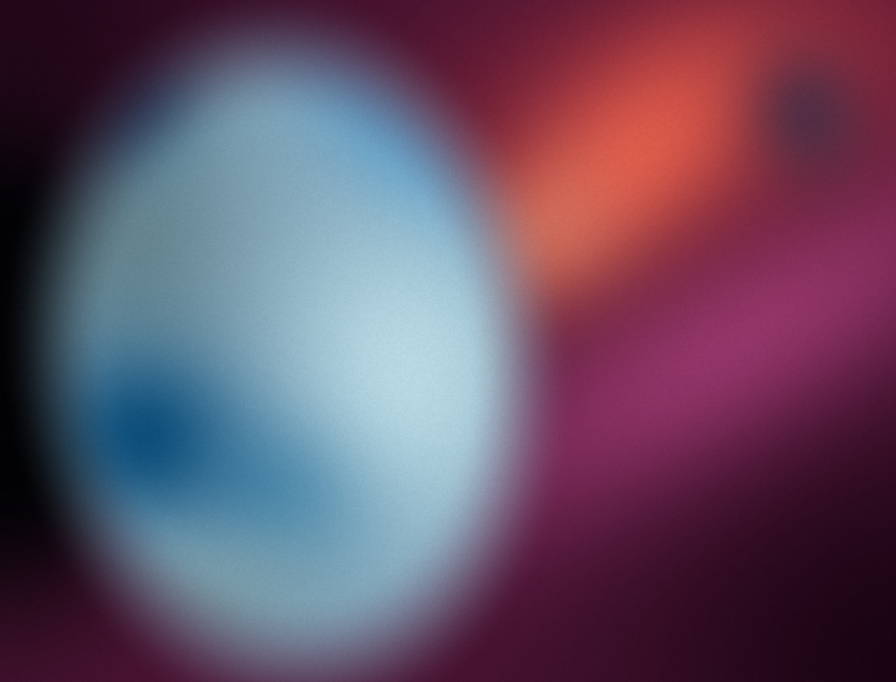
Write a Shadertoy shader that draws this background.

```glsl
// Soft blue oval glowing against a plum backdrop with coral and magenta light.
#define OVAL_CENTER vec2(0.423, 0.473)
#define OVAL_RADII vec2(0.350, 0.460)
#define OVAL_TILT 0.10
#define OVAL_INNER 0.74
#define OVAL_OUTER 1.21
#define BAND_ANGLE 0.54
#define GRAIN_CELLS 390.0
#define GRAIN_AMOUNT 0.018

// Offset from a centre, turned by an angle and scaled by the radii.
vec2 ellipseSpace(vec2 p, vec2 center, vec2 radii, float angle) {
    float c = cos(angle), s = sin(angle);
    vec2 d = p - center;
    return vec2(c * d.x + s * d.y, c * d.y - s * d.x) / radii;
}

// Gaussian falloff over a turned ellipse.
float glow(vec2 p, vec2 center, vec2 radii, float angle) {
    vec2 q = ellipseSpace(p, center, radii, angle);
    return exp(-dot(q, q));
}

float hash(vec2 cell) {
    vec3 h = fract(cell.xyx * vec3(0.1031, 0.1030, 0.0973));
    h += dot(h, h.yzx + 33.33);
    return fract((h.x + h.y) * h.z);
}

vec3 backdrop(vec2 p) {
    vec3 plum = vec3(0.28, 0.07, 0.19);
    vec3 night = vec3(0.10, 0.015, 0.075);
    vec3 magenta = vec3(0.60, 0.22, 0.43);
    vec3 crimson = vec3(0.60, 0.17, 0.24);
    vec3 coral = vec3(0.88, 0.36, 0.29);
    vec3 peach = vec3(0.87, 0.50, 0.40);
    vec3 smoke = vec3(0.29, 0.18, 0.27);
    vec3 black = vec3(0.008, 0.008, 0.02);

    vec3 col = mix(plum, night, glow(p, vec2(1.34, 0.03), vec2(0.42, 0.36), 0.3));
    col = mix(col, magenta, 0.92 * glow(p, vec2(1.08, 0.50), vec2(0.50, 0.15), BAND_ANGLE));
    col = mix(col, crimson, 0.88 * glow(p, vec2(1.05, 0.87), vec2(0.42, 0.19), 0.2));
    col = mix(col, coral, 0.95 * glow(p, vec2(0.93, 0.77), vec2(0.24, 0.13), 0.7));
    col = mix(col, peach, 0.65 * glow(p, vec2(0.80, 0.66), vec2(0.12, 0.10), 0.7));
    col = mix(col, smoke, 0.88 * glow(p, vec2(1.185, 0.83), vec2(0.085, 0.10), 0.3));

    // Shadow beside the oval and in the upper left
    col = mix(col, night, 0.75 * glow(p, vec2(0.05, 1.0), vec2(0.36, 0.24), 0.0));
    float shadow = glow(p, vec2(0.0, 0.48), vec2(0.27, 0.39), 0.0);
    return mix(col, black, smoothstep(0.05, 0.80, shadow));
}

vec3 ovalSurface(vec2 p) {
    vec3 mist = vec3(0.51, 0.65, 0.73);
    vec3 slate = vec3(0.38, 0.50, 0.54);
    vec3 harbor = vec3(0.16, 0.36, 0.49);
    vec3 sky = vec3(0.34, 0.60, 0.77);
    vec3 ice = vec3(0.72, 0.85, 0.89);
    vec3 deep = vec3(0.03, 0.29, 0.47);
    vec3 steel = vec3(0.28, 0.53, 0.67);
    vec3 fog = vec3(0.47, 0.60, 0.64);

    vec3 col = mix(mist, slate, 0.9 * glow(p, vec2(0.19, 0.65), vec2(0.18, 0.22), 0.0));
    col = mix(col, harbor, 0.85 * glow(p, vec2(0.19, 0.85), vec2(0.11, 0.09), 0.7));
    col = mix(col, sky, 0.9 * glow(p, vec2(0.59, 0.78), vec2(0.21, 0.09), -0.85));
    col = mix(col, ice, glow(p, vec2(0.60, 0.45), vec2(0.19, 0.24), 0.1));
    col = mix(col, steel, 0.85 * glow(p, vec2(0.39, 0.28), vec2(0.15, 0.11), -0.4));
    col = mix(col, deep, 0.95 * glow(p, vec2(0.21, 0.36), vec2(0.14, 0.13), -0.5));
    return mix(col, fog, 0.8 * glow(p, vec2(0.31, 0.12), vec2(0.16, 0.10), 0.0));
}

void mainImage(out vec4 fragColor, in vec2 fragCoord) {
    vec2 p = fragCoord / iResolution.y;

    // Blurred oval over the backdrop
    float reach = length(ellipseSpace(p, OVAL_CENTER, OVAL_RADII, OVAL_TILT));
    float cover = 1.0 - smoothstep(OVAL_INNER, OVAL_OUTER, reach);
    vec3 col = mix(backdrop(p), ovalSurface(p), cover);

    // Fine grain, stronger where it is bright
    float grain = hash(floor(p * GRAIN_CELLS)) - 0.5;
    col += grain * GRAIN_AMOUNT * (0.4 + col);

    fragColor = vec4(clamp(col, 0.0, 1.0), 1.0);
}
```
